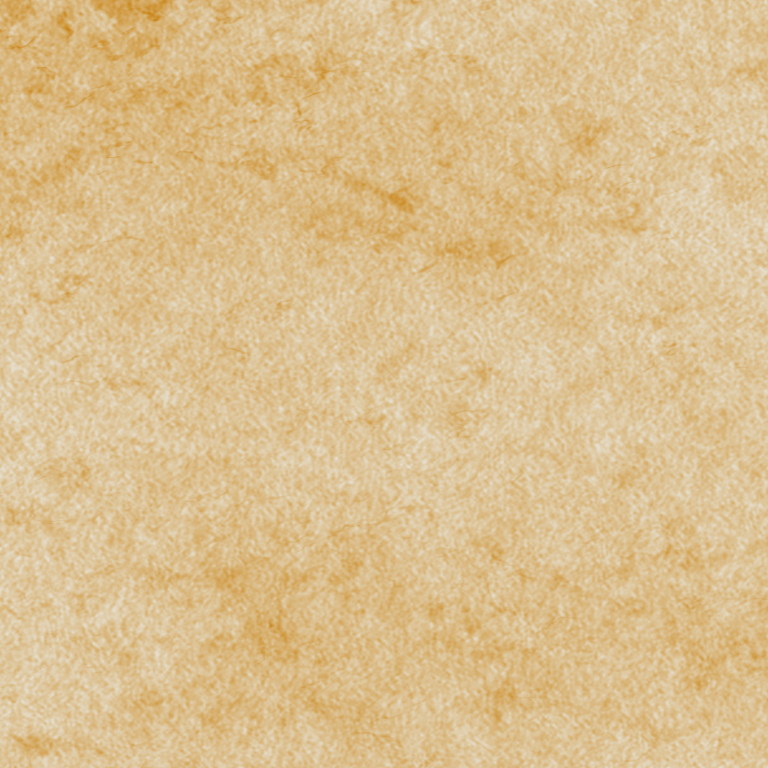
Give the GLSL for this texture, as a WebGL 1 fragment shader.

```glsl
precision highp float;
// Aged parchment: warm stains, crisp fibrous grain and faint slanted creases.
uniform vec2 u_resolution;

#define STAIN_COLOR vec3(0.825, 0.63, 0.31)
#define PALE_COLOR vec3(0.88, 0.81, 0.68)
#define BASE_TONE 0.83
#define CLOUD_AMOUNT 0.55
#define STAIN_AMOUNT 0.21
#define SMUDGE_AMOUNT 0.34
#define GRAIN_AMOUNT 0.46
#define GRAIN_SCALE 190.0
#define CREASE_AMOUNT 0.42
#define CREASE_SLANT 0.22
#define GRIT_AMOUNT 0.75

float hash(vec2 cell) {
  vec3 h = fract(cell.xyx * 0.1031);
  h += dot(h, h.yzx + 33.33);
  return fract((h.x + h.y) * h.z);
}

float noise(vec2 p) {
  vec2 cell = floor(p);
  vec2 f = fract(p);
  f = f * f * (3.0 - 2.0 * f);
  float low = mix(hash(cell), hash(cell + vec2(1.0, 0.0)), f.x);
  float high = mix(hash(cell + vec2(0.0, 1.0)), hash(cell + 1.0), f.x);
  return mix(low, high, f.y);
}

mat2 rotation(float angle) {
  float c = cos(angle);
  float s = sin(angle);
  return mat2(c, s, -s, c);
}

// Four octaves, each turned to hide the lattice; result lies in 0..1.
float fbm(vec2 p) {
  float sum = 0.0;
  float weight = 0.533;
  mat2 turn = rotation(0.65);
  for (int i = 0; i < 4; i++) {
    sum += weight * noise(p);
    p = turn * p * 2.03 + 17.3;
    weight *= 0.5;
  }
  return sum;
}

float softSpot(vec2 p, vec2 center, vec2 radius) {
  vec2 d = (p - center) / radius;
  return exp(-dot(d, d));
}

// Short relief strokes: noise minus a shifted copy, in two fibre directions.
float fibreGrain(vec2 p) {
  vec2 bent = p + 0.010 * vec2(noise(p * 21.0), noise(p * 21.0 + 40.0));
  vec2 a = rotation(0.75) * bent * GRAIN_SCALE * vec2(1.0, 1.15);
  vec2 b = rotation(-0.55) * bent * GRAIN_SCALE;
  b *= vec2(0.65, 1.4);
  float relief = noise(a) - noise(a + vec2(0.5, 0.8));
  float strokes = noise(b + 71.0) - 0.5;
  float fine = noise(p * GRAIN_SCALE * 1.6 + 9.0) - 0.5;
  return relief * 0.85 + strokes * 0.8 + fine * 0.6;
}

// Short, broken contour lines of stretched noise in scattered patches.
float creases(vec2 p) {
  float sum = 0.0;
  vec2 q = rotation(-CREASE_SLANT) * p;
  q += 0.022 * vec2(fbm(p * 16.0), fbm(p * 16.0 + 30.0));
  float broken = smoothstep(0.30, 0.62, noise(p * 55.0 + 3.0));
  for (int i = 0; i < 3; i++) {
    float layer = float(i);
    float scale = 1.0 + 0.7 * layer;
    vec2 shift = vec2(13.7, 29.1) * (layer + 1.0);
    float level = abs(fbm(q * vec2(7.0, 14.0) * scale + shift) - 0.5);
    float line = 1.0 - smoothstep(0.0, 0.055, level);
    float patches = smoothstep(0.53, 0.70, fbm(p * vec2(8.0, 12.0) + shift * 2.0));
    sum += line * patches * broken;
  }
  return sum;
}

void main() {
  vec2 p = gl_FragCoord.xy / min(u_resolution.x, u_resolution.y);
  vec2 warped = p + 0.16 * (vec2(fbm(p * 5.0), fbm(p * 5.0 + 50.0)) - 0.5);

  // Broad discoloration
  float stains = softSpot(warped, vec2(0.02, 0.88), vec2(0.34, 0.18));
  stains += 0.85 * softSpot(warped, vec2(0.50, 0.73), vec2(0.38, 0.13));
  stains += 1.3 * softSpot(warped, vec2(0.95, 0.12), vec2(0.25, 0.15));
  stains += 0.8 * softSpot(warped, vec2(0.42, 0.14), vec2(0.22, 0.15));
  float clouds = fbm(warped * vec2(3.0, 4.0) + 5.0) - 0.5;

  // Blotches broken up by surface pits
  float pits = smoothstep(0.36, 0.66, fbm(p * 62.0 + 37.0));
  float smudges = smoothstep(0.48, 0.78, fbm(p * vec2(17.0, 24.0) + 80.0));
  smudges *= 0.25 + pits;
  float mottle = fbm(p * 48.0 + 23.0) - 0.5;
  float upper = mix(0.65, 1.1, smoothstep(0.3, 0.7, p.y));

  // Gritty deposits at the left corners
  float corners = softSpot(warped, vec2(0.10, 1.01), vec2(0.17, 0.05));
  corners += 0.7 * softSpot(warped, vec2(0.03, 0.03), vec2(0.06, 0.05));
  float grit = corners * smoothstep(0.42, 0.62, fbm(p * 38.0 + 11.0));

  float tone = BASE_TONE + CLOUD_AMOUNT * clouds - STAIN_AMOUNT * stains;
  tone -= SMUDGE_AMOUNT * smudges * (0.6 + 0.6 * min(stains, 1.0));
  tone += 0.50 * mottle + GRAIN_AMOUNT * fibreGrain(p);
  tone -= CREASE_AMOUNT * upper * creases(p) + GRIT_AMOUNT * grit;

  vec3 color = mix(STAIN_COLOR, PALE_COLOR, clamp(tone, -0.6, 1.3));
  gl_FragColor = vec4(color, 1.0);
}
```
